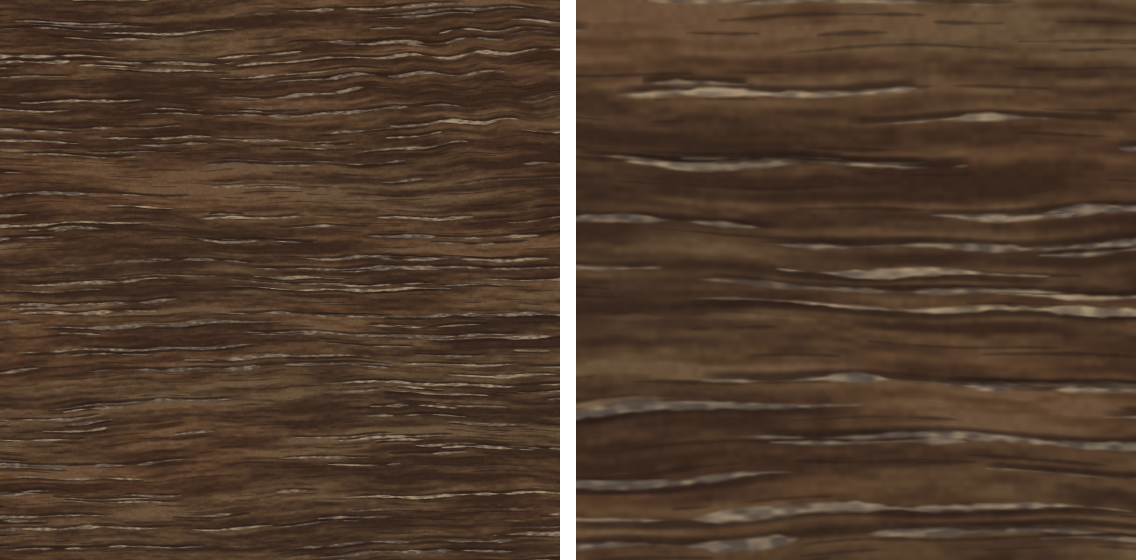
Left, the full canvas; right, a detail of the centre.
Give the GLSL for this texture, as a Shadertoy shader.

```glsl
// Dark stained oak: fine horizontal grain with pale, dark-edged open pores.

const vec3 DEEP  = vec3(0.225, 0.155, 0.115);
const vec3 DARK  = vec3(0.27, 0.19, 0.14);
const vec3 MID   = vec3(0.33, 0.24, 0.165);
const vec3 LIGHT = vec3(0.39, 0.295, 0.21);
const vec3 CRACK = vec3(0.15, 0.105, 0.085);
const vec3 GREY  = vec3(0.35, 0.31, 0.28);
const vec3 CREAM = vec3(0.66, 0.58, 0.46);

float hash(vec2 p) {
    vec3 q = fract(vec3(p.xyx) * vec3(0.1031, 0.1030, 0.0973));
    q += dot(q, q.yzx + 33.33);
    return fract((q.x + q.y) * q.z);
}

float noise(vec2 p) {
    vec2 i = floor(p), f = fract(p);
    f = f * f * (3.0 - 2.0 * f);
    return mix(mix(hash(i), hash(i + vec2(1, 0)), f.x),
               mix(hash(i + vec2(0, 1)), hash(i + vec2(1, 1)), f.x), f.y);
}

// Layered sines bend the fibres; they ripple harder around a knot.
vec2 bendFibres(vec2 p, vec2 knot) {
    vec2 d = (p - knot) * vec2(5.0, 8.0);
    float ripple = exp(-dot(d, d));
    float bend = 0.007 * sin(5.0 * p.x + 7.0 * p.y)
               + 0.003 * sin(14.0 * p.x + 23.0 * p.y + 1.0)
               + 0.0012 * sin(43.0 * p.x + 61.0 * p.y)
               + 0.004 * ripple * sin(55.0 * p.x + 30.0 * p.y);
    return vec2(p.x, p.y + bend - 0.018 * p.x);
}

// Stretched noise at several widths gives the fibre tone.
float grainTone(vec2 p) {
    float n = 0.16 * noise(p * vec2(2.0, 9.0))
            + 0.20 * noise(p * vec2(3.5, 38.0) + 17.0)
            + 0.31 * noise(p * vec2(7.0, 95.0) + 41.0)
            + 0.21 * noise(p * vec2(17.0, 190.0) + 73.0)
            + 0.12 * noise(p * vec2(75.0, 260.0) + 97.0);
    return 0.52 + 3.2 * (n - 0.5);
}

// Four-stop ramp from dark to light wood.
vec3 woodRamp(float t) {
    float s = clamp(t, 0.0, 1.1) * 3.0;
    vec3 c = mix(DEEP, DARK, clamp(s, 0.0, 1.0));
    c = mix(c, MID, clamp(s - 1.0, 0.0, 1.0));
    return mix(c, LIGHT, clamp(s - 2.0, 0.0, 1.3));
}

// One tapered streak per grid cell: x = core, y = dark rim, z = paleness.
vec3 pores(vec2 p, vec2 grid, float density, float halfWidth, float seed, float soft) {
    vec3 result = vec3(0.0);
    vec2 home = floor(p * grid);
    float rough = noise(p * vec2(150.0, 330.0) + seed);
    for (int y = -1; y <= 1; y++)
    for (int x = -1; x <= 1; x++) {
        vec2 cell = home + vec2(x, y);
        vec2 id = cell + seed;
        if (hash(id) > density) continue;
        vec2 centre = (cell + vec2(hash(id + 11.3), hash(id + 23.7))) / grid;
        float halfLength = mix(0.25, 0.95, hash(id + 37.1)) / grid.x;
        vec2 d = p - centre;
        float along = d.x / halfLength;
        float taper = sqrt(max(0.0, 1.0 - along * along));
        d.y += 0.0018 * (noise(vec2(p.x * 22.0, id.y * 7.3 + id.x)) - 0.5);
        float swell = noise(vec2(p.x * 38.0, id.y * 5.7 + id.x * 3.1));
        float width = halfWidth * taper * (1.75 * swell - 0.15 + 0.5 * (rough - 0.5));
        float core = smoothstep(soft, -soft, abs(d.y) - width);
        core *= smoothstep(0.0, 0.35, taper) * smoothstep(0.08, 0.35, swell);
        float side = hash(id + 51.9) < 0.7 ? 1.0 : -1.0;
        float rim = smoothstep(1.8, 0.3, abs(d.y - side * halfWidth) / halfWidth);
        rim *= smoothstep(0.0, 0.6, taper);
        float paleness = hash(id + 67.3);
        if (core > result.x) result.z = paleness;
        result.xy = max(result.xy, vec2(core, rim));
    }
    return result;
}

// Paints the rim, then a speckled grey to cream filling.
vec3 paintPores(vec3 wood, vec3 pore, float speckle) {
    vec3 filling = mix(GREY, CREAM, clamp(pore.z * 0.65 + speckle - 0.4, 0.0, 1.0));
    wood = mix(wood, CRACK, 0.62 * pore.y);
    return mix(wood, filling, 0.88 * pore.x);
}

void mainImage(out vec4 fragColor, in vec2 fragCoord) {
    vec2 p = fragCoord / iResolution.y;
    float soft = max(0.0014, 0.9 / iResolution.y);
    vec2 fibre = bendFibres(p, vec2(0.87, 0.85));

    // Wood body with slow shifts between red and olive brown
    vec3 color = woodRamp(grainTone(fibre));
    float hue = noise(fibre * vec2(3.0, 14.0) + 5.0) - 0.5;
    color *= 1.0 + hue * vec3(0.05, -0.03, -0.06);

    // Short hairline cracks
    vec3 hairs = pores(fibre, vec2(13.0, 85.0), 0.45, 0.0011, 131.0, soft);
    color = mix(color, CRACK, 0.5 * hairs.x);

    // Short and long filled pores, gathered in bands
    float speckle = noise(p * vec2(130.0, 290.0));
    float band = smoothstep(0.25, 0.6, noise(fibre * vec2(2.5, 16.0) + 29.0));
    vec3 small = pores(fibre, vec2(8.0, 46.0), 0.42, 0.0021, 211.0, soft);
    small.xy *= band;
    color = paintPores(color, small, speckle);
    vec3 large = pores(fibre, vec2(3.2, 29.0), 0.6, 0.0027, 307.0, soft);
    color = paintPores(color, large, speckle);

    // Fine surface mottling
    color *= 0.95 + 0.1 * noise(p * 240.0 + 9.0);
    fragColor = vec4(color, 1.0);
}
```
